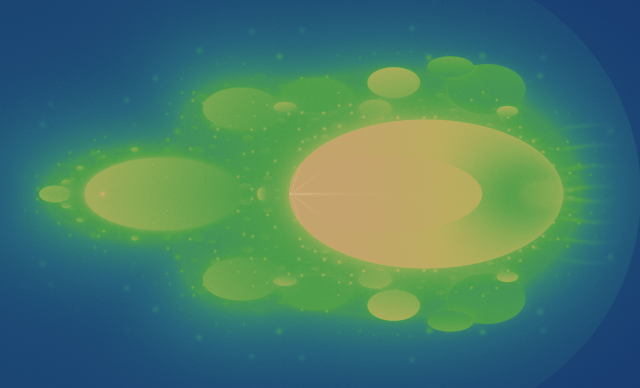
Write a WebGL 1 fragment shader that draws this background.

```glsl
precision highp float;
uniform vec2 u_resolution;

float hash(vec2 p) {
  return fract(sin(dot(p, vec2(41.3, 289.1))) * 4375.85);
}

// Approximate signed distance to an ellipse
float ellipse(vec2 p, vec2 center, vec2 radius) {
  vec2 q = p - center + 1e-5;
  float k = length(q / radius);
  return k * (k - 1.0) / length(q / (radius * radius));
}

float fill(float d) {
  float aa = 0.75 / u_resolution.y;
  return 1.0 - smoothstep(-aa, aa, d);
}

// Shaded disc with a faint outer glow, added to a density
float lobe(float density, vec2 p, vec2 center, vec2 radius, float level, vec2 slope) {
  float d = ellipse(p, center, radius);
  float inside = level + dot(slope, (p - center) / radius);
  density += 0.05 * exp(-max(d, 0.0) * 90.0) * (1.0 - fill(d));
  return mix(density, max(density, inside), fill(d));
}

// Scattered squashed bubbles, one per cell
float bubbles(vec2 p, float scale, float seed) {
  vec2 q = p * scale * vec2(1.0, 1.6);
  vec2 cell = floor(q);
  float sum = 0.0;
  for (int j = -1; j <= 1; j++) {
    for (int i = -1; i <= 1; i++) {
      vec2 id = cell + vec2(float(i), float(j));
      vec2 center = id + 0.2 + 0.6 * vec2(hash(id + seed), hash(id + seed + 17.0));
      float size = 0.08 + 0.42 * pow(hash(id + seed + 31.0), 3.0);
      vec2 offset = (q - center) / size;
      float rim = 0.55 + 0.45 * offset.y;
      sum += rim * (1.0 - smoothstep(0.75, 1.05, length(offset))) * step(0.45, hash(id + seed + 53.0));
    }
  }
  return sum;
}

// Tiny glowing points
float sparks(vec2 p, float scale) {
  vec2 q = p * scale;
  vec2 id = floor(q);
  vec2 center = 0.25 + 0.5 * vec2(hash(id), hash(id + 9.0));
  return exp(-dot(q - id - center, q - id - center) * 70.0) * step(0.72, hash(id + 23.0));
}

vec3 palette(float t) {
  vec3 c = mix(vec3(0.08, 0.19, 0.43), vec3(0.11, 0.29, 0.46), clamp(t / 0.26, 0.0, 1.0));
  c = mix(c, vec3(0.15, 0.40, 0.49), clamp((t - 0.26) / 0.15, 0.0, 1.0));
  c = mix(c, vec3(0.20, 0.51, 0.45), clamp((t - 0.41) / 0.14, 0.0, 1.0));
  c = mix(c, vec3(0.30, 0.62, 0.29), clamp((t - 0.55) / 0.14, 0.0, 1.0));
  c = mix(c, vec3(0.54, 0.67, 0.33), clamp((t - 0.69) / 0.16, 0.0, 1.0));
  c = mix(c, vec3(0.73, 0.68, 0.37), clamp((t - 0.85) / 0.13, 0.0, 1.0));
  return mix(c, vec3(0.77, 0.64, 0.43), clamp((t - 0.98) / 0.1, 0.0, 1.0));
}

void main() {
  vec2 uv = (gl_FragCoord.xy - 0.5 * u_resolution) / u_resolution.y;
  vec2 p = vec2(uv.x, abs(uv.y));

  // Soft union of the surrounding cloud
  float cloud = exp(-25.0 * ellipse(p, vec2(0.185, 0.0), vec2(0.485, 0.315)));
  cloud += exp(-25.0 * ellipse(p, vec2(-0.44, 0.0), vec2(0.27, 0.12)));
  cloud += exp(-25.0 * ellipse(p, vec2(-0.2, 0.2), vec2(0.14, 0.09)));
  float d = -log(cloud) / 25.0;
  float v = 0.2 + 0.42 * exp(-max(d, 0.0) * 7.5) + 0.05 * smoothstep(0.0, -0.09, d);

  // Large circular boundary on the right
  float arc = length(uv - vec2(0.237, 0.0)) - 0.59;
  v -= 0.09 * (1.0 - fill(arc)) * smoothstep(0.1, 0.4, p.x);

  // Bubbles, sparks and wisps
  float near = smoothstep(0.05, -0.04, d);
  v += near * (0.035 * bubbles(p, 9.0, 3.0) + 0.06 * bubbles(p, 24.0, 11.0));
  v += 0.17 * sparks(p, 32.0) * smoothstep(0.1, -0.02, d);
  v += 0.15 * sparks(p + 3.0, 15.0 + 0.01) * smoothstep(0.22, 0.03, d) * smoothstep(-0.02, 0.03, d);
  float wisps = pow(0.5 + 0.5 * sin(p.y * 118.0 + 0.7 * sin(p.x * 24.0)), 8.0);
  v += 0.07 * wisps * smoothstep(0.6, 0.66, p.x) * smoothstep(0.79, 0.67, p.x) * smoothstep(0.23, 0.15, p.y);

  // Outer lobes
  v = lobe(v, p, vec2(-0.01, 0.255), vec2(0.09, 0.045), 0.69, vec2(0.0, 0.01));
  v = lobe(v, p, vec2(0.43, 0.27), vec2(0.1, 0.065), 0.65, vec2(0.0, 0.03));
  v = lobe(v, p, vec2(0.336, 0.328), vec2(0.06, 0.027), 0.7, vec2(0.0, 0.06));
  v = lobe(v, p, vec2(-0.203, 0.22), vec2(0.099, 0.055), 0.75, vec2(-0.05, 0.02));
  v = lobe(v, p, vec2(0.142, 0.22), vec2(0.043, 0.024), 0.76, vec2(0.0, 0.05));
  v = lobe(v, p, vec2(0.19, 0.287), vec2(0.068, 0.04), 0.86, vec2(-0.02, 0.07));
  v = lobe(v, p, vec2(-0.09, 0.224), vec2(0.03, 0.013), 0.82, vec2(-0.03, 0.06));
  v = lobe(v, p, vec2(0.483, 0.213), vec2(0.028, 0.014), 0.83, vec2(0.0, 0.09));
  v = lobe(v, p, vec2(-0.149, 0.0), vec2(0.013, 0.017), 0.8, vec2(-0.1, 0.0));

  // Left body, its bud and a chain of beads
  v = lobe(v, p, vec2(-0.683, 0.0), vec2(0.041, 0.022), 0.8, vec2(-0.05, 0.02));
  for (int i = 0; i < 5; i++) {
    float angle = 1.85 + 0.35 * float(i);
    vec2 center = vec2(-0.407, 0.0) + 1.27 * vec2(0.2, 0.093) * vec2(cos(angle), sin(angle));
    v = lobe(v, p, center, vec2(0.012, 0.008) * (0.75 + 0.4 * sin(angle * 5.0)), 0.77, vec2(-0.03, 0.06));
  }
  float left = ellipse(p, vec2(-0.407, 0.0), vec2(0.2, 0.094));
  v += 0.1 * exp(-abs(left) * 65.0) * smoothstep(-0.2, -0.4, p.x);
  v = lobe(v, p, vec2(-0.407, 0.0), vec2(0.2, 0.094), 0.81, vec2(-0.11, 0.015));

  // Main body with its inner ellipse and green hollow
  float body = ellipse(p, vec2(0.274, 0.0), vec2(0.353, 0.192));
  float inner = fill(ellipse(p, vec2(0.168, 0.0), vec2(0.25, 0.1)));
  vec2 hollow = (p - vec2(0.51, 0.0)) / vec2(0.14, 0.11);
  float flesh = mix(1.07, 0.91, smoothstep(0.0, 0.6, p.x)) - 0.21 * exp(-dot(hollow, hollow)) * (1.0 - inner);
  flesh += 0.015 * inner + 0.05 * exp(body * 60.0) * smoothstep(0.3, 0.6, p.x);
  v += 0.2 * exp(-max(body, 0.0) * 30.0) * mix(1.0, 0.4, smoothstep(0.1, 0.6, p.x));
  v = mix(v, flesh, fill(body));
  v = lobe(v, p, vec2(0.571, 0.0), vec2(0.053, 0.033), 0.81, vec2(0.05, 0.0));

  // Fine grain, then pale rays and a small star
  v += 0.018 * (hash(floor(uv * 310.0)) - 0.5);
  vec3 color = palette(v);
  vec2 ray = p - vec2(-0.075, 0.0);
  float fan = pow(abs(cos(atan(ray.y, ray.x) * 5.0)), 24.0) * exp(-length(ray) * 28.0);
  float axis = exp(-p.y * 500.0) * exp(-max(ray.x, 0.0) * 10.0);
  color += 0.12 * (fan + axis) * fill(body) * vec3(0.7, 0.7, 1.0);
  color += vec3(0.3, 0.0, 0.1) * exp(-length(p - vec2(-0.56, 0.0)) * 230.0);
  gl_FragColor = vec4(color, 1.0);
}
```
